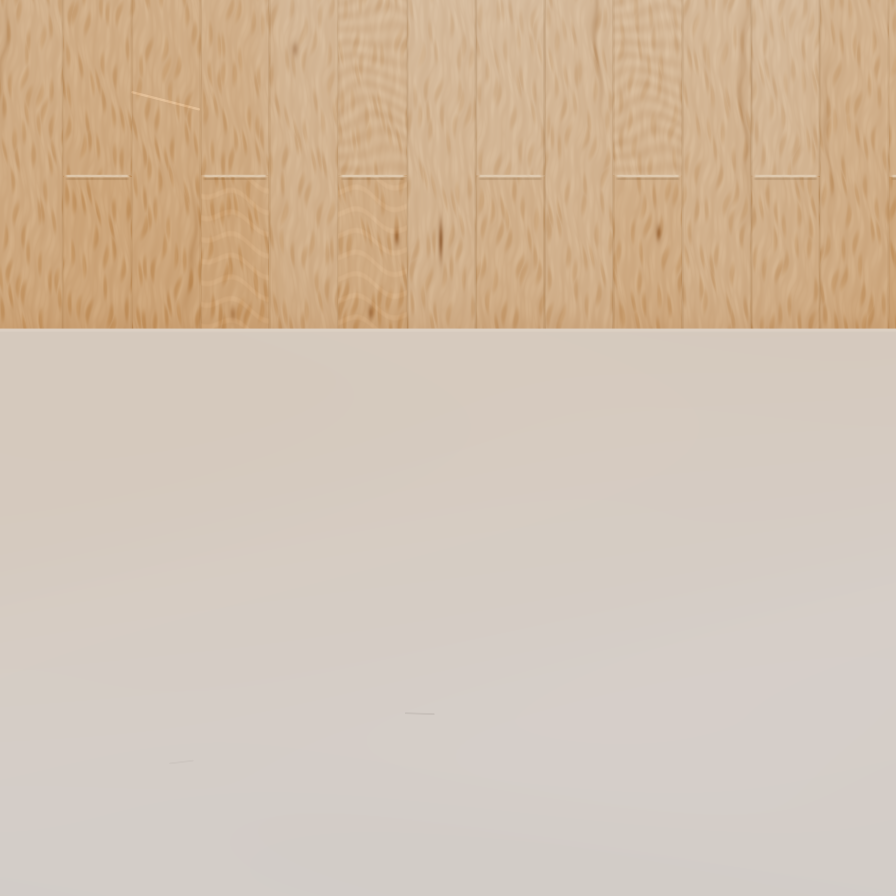
A Shadertoy shader for this texture:

```glsl
// A pale oak strip floor above a smooth warm-grey panel with a thin lit edge.
// Planks come from a repeated column grid; grain is layered sines plus stretched
// cellular noise, with arched figure on some boards and a few knots and scratches.

float hash(vec2 p) {
    return fract(sin(dot(p, vec2(127.1, 311.7))) * 4375.85);
}

// Distance to the nearest jittered cell point.
float cellular(vec2 p) {
    vec2 cell = floor(p);
    float nearest = 2.0;
    for (int j = -1; j <= 1; j++)
    for (int i = -1; i <= 1; i++) {
        vec2 c = cell + vec2(i, j);
        vec2 point = c + vec2(hash(c), hash(c + 17.3));
        nearest = min(nearest, length(p - point));
    }
    return nearest;
}

// Soft thin stroke from a to b.
float stroke(vec2 p, vec2 a, vec2 b, float width) {
    vec2 d = b - a;
    float h = clamp(dot(p - a, d) / dot(d, d), 0.0, 1.0);
    return 1.0 - smoothstep(0.3 * width, width, length(p - a - d * h));
}

// Soft upright ellipse for knots and dark pores.
float knot(vec2 p, vec2 centre, vec2 size) {
    vec2 d = (p - centre) / size;
    return exp(-dot(d, d));
}

vec3 floorColor(vec2 p) {
    // Columns; even ones are cut by a cross joint
    float column = (p.x - 0.0703) / 0.0768;
    float id = floor(column);
    float across = fract(column);
    float hasJoint = 1.0 - mod(id, 2.0);
    float lower = hasJoint * (1.0 - smoothstep(0.8025, 0.8045, p.y));
    float seed = hash(vec2(id, 3.0));

    // Board tone: paler in the upper middle, deeper at left and below
    float pale = 0.2 + 0.38 * smoothstep(0.27, 0.33, p.x)
               - 0.2 * smoothstep(0.86, 0.96, p.x);
    pale += 1.3 * (p.y - 0.8) + 0.22 * (seed - 0.5) - 0.14 * lower;
    vec3 color = mix(vec3(0.80, 0.645, 0.475), vec3(0.837, 0.735, 0.62),
                     clamp(pale, 0.0, 1.0));

    // Long wavering grain
    float offset = seed * 9.0 + lower * 4.0;
    float warp = 0.004 * sin(p.y * 31.0 + offset + p.x * 24.0)
               + 0.0018 * sin(p.y * 83.0 + p.x * 110.0);
    vec2 g = vec2(p.x + warp, p.y);
    float grain = sin(g.x * 310.0 + offset + 1.5 * sin(g.y * 14.0))
                + 0.7 * sin(g.x * 690.0 + 2.0 * sin(g.y * 23.0 + offset));
    color += 0.008 * grain * vec3(0.7, 1.0, 1.2);

    // Short amber flecks and fine pale fibres
    float fleck = 1.0 - smoothstep(0.08, 0.36, cellular(g * vec2(95.0, 19.0) + offset));
    float fibre = 1.0 - smoothstep(0.1, 0.5, cellular(g * vec2(170.0, 28.0) - offset));
    color -= fleck * vec3(0.035, 0.06, 0.085) * (1.1 - 0.5 * clamp(pale, 0.0, 1.0));
    color += fibre * vec3(0.014, 0.018, 0.02);

    // Arched figure on the upper parts of two boards
    float figured = max(1.0 - step(0.5, abs(id - 4.0)), 1.0 - step(0.5, abs(id - 8.0)));
    float side = across - 0.5;
    float arch = sin(p.y * 360.0 + 13.0 * side * side + 1.8 * sin(p.y * 41.0 + side * 5.0));
    color += figured * (1.0 - lower) * 0.015 * arch * vec3(0.7, 1.0, 1.2);

    // Pale cross ripples on two lower boards
    float rippled = 1.0 - step(1.5, abs(id - 3.0));
    float ripple = sin(p.y * 260.0 + 5.0 * side + 2.0 * sin(p.x * 90.0));
    color += rippled * lower * 0.025 * smoothstep(0.5, 1.0, ripple);

    // Dark mineral streaks and knots
    float streak = 0.7 * knot(g, vec2(0.668, 0.97), vec2(0.003, 0.07))
                 + 0.6 * knot(g, vec2(0.831, 0.88), vec2(0.004, 0.11))
                 + 0.5 * knot(g, vec2(0.005, 0.94), vec2(0.004, 0.07))
                 + 0.45 * knot(g, vec2(0.213, 0.72), vec2(0.003, 0.06))
                 + 0.4 * knot(g, vec2(0.925, 0.87), vec2(0.003, 0.1));
    float pores = knot(p, vec2(0.492, 0.732), vec2(0.0025, 0.021))
                + 0.7 * knot(p, vec2(0.443, 0.735), vec2(0.003, 0.009))
                + 0.7 * knot(p, vec2(0.735, 0.74), vec2(0.003, 0.009))
                + 0.7 * knot(p, vec2(0.414, 0.651), vec2(0.003, 0.008))
                + 0.5 * knot(p, vec2(0.329, 0.945), vec2(0.004, 0.008))
                + 0.5 * knot(p, vec2(0.26, 0.65), vec2(0.003, 0.008));
    color -= streak * vec3(0.10, 0.14, 0.17) + pores * vec3(0.22, 0.29, 0.32);

    // Long seams, pale cross joints and a scratch
    float seam = 1.0 - smoothstep(0.008, 0.03, min(across, 1.0 - across));
    color -= seam * (0.35 + 0.5 * seed) * vec3(0.07, 0.085, 0.1);
    float inside = smoothstep(0.02, 0.08, across) * smoothstep(0.02, 0.08, 1.0 - across);
    float joint = 1.0 - smoothstep(0.0006, 0.0022, abs(p.y - 0.8035));
    float shade = 1.0 - smoothstep(0.0006, 0.0022, abs(p.y - 0.8005));
    color = mix(color, vec3(0.89, 0.82, 0.73), 0.75 * joint * hasJoint * inside);
    color -= 0.07 * shade * hasJoint * inside;
    color += 0.08 * stroke(p, vec2(0.148, 0.897), vec2(0.222, 0.878), 0.002);

    // Contact shade beside the panel
    return color - vec3(0.02, 0.035, 0.045) * exp(-(p.y - 0.633) * 45.0);
}

vec3 panelColor(vec2 p) {
    // Warm near the floor, cooler toward the bottom right
    float cool = smoothstep(0.62, 0.12, p.y + 0.18 * (0.5 - p.x));
    vec3 color = mix(vec3(0.836, 0.79, 0.743), vec3(0.836, 0.808, 0.787), cool);
    color -= 0.012 * smoothstep(0.2, 0.0, p.y) * vec3(1.0, 0.6, 0.4);
    color += 0.002 * sin(p.x * 7.0 + 3.0 * sin(p.y * 9.0));
    // Faint surface marks
    color -= 0.05 * stroke(p, vec2(0.453, 0.204), vec2(0.484, 0.203), 0.0016);
    color -= 0.025 * stroke(p, vec2(0.19, 0.148), vec2(0.215, 0.151), 0.0016);
    return color;
}

void mainImage(out vec4 fragColor, in vec2 fragCoord) {
    vec2 p = fragCoord / iResolution.xy;
    float edge = smoothstep(0.632, 0.634, p.y);
    vec3 color = mix(panelColor(p), floorColor(p), edge);
    float rim = 1.0 - smoothstep(0.0005, 0.003, abs(p.y - 0.6315));
    color = mix(color, vec3(0.88, 0.83, 0.78), 0.6 * rim);
    fragColor = vec4(clamp(color, 0.0, 1.0), 1.0);
}
```
